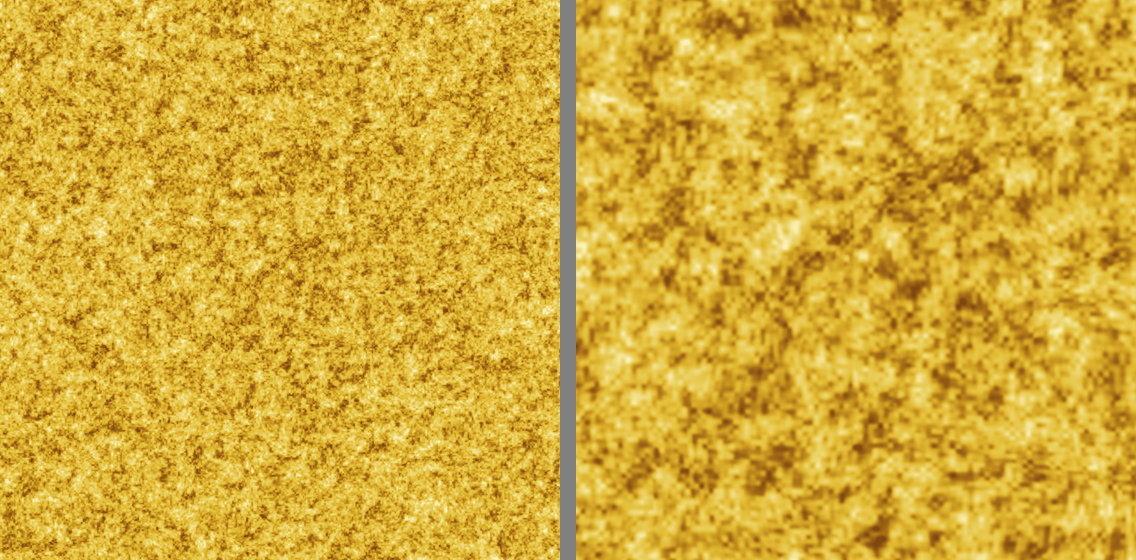
Left, the full canvas; right, a detail of the centre.
Give the GLSL for this texture, as a Shadertoy shader.

```glsl
const int LAYERS = 7;
// Cells across the canvas and strength of each layer, fine grain to broad stain
const float CELLS[LAYERS] = float[](317.0, 197.0, 113.0, 61.0, 31.0, 11.0, 5.0);
const float WEIGHTS[LAYERS] = float[](0.50, 0.50, 0.48, 0.38, 0.19, 0.09, 0.07);

const float RELIEF_CELLS = 47.0;
const float RELIEF_WEIGHT = 0.27;
const vec2 LIGHT_OFFSET = vec2(-0.008, 0.011);
const float WARP_CELLS = 19.0;
const float WARP_AMOUNT = 0.0018;
const float NOISE_DEVIATION = 0.2145;

// Tone levels in standard deviations, with the colour at each level
const int STOPS = 8;
const float LEVELS[STOPS] = float[](-3.0, -1.88, -1.15, -0.5, 0.25, 1.08, 1.96, 3.0);
const vec3 COLOURS[STOPS] = vec3[](
    vec3(0.49, 0.28, 0.06), vec3(0.64, 0.42, 0.09),
    vec3(0.75, 0.55, 0.11), vec3(0.83, 0.65, 0.15),
    vec3(0.89, 0.74, 0.21), vec3(0.91, 0.80, 0.34),
    vec3(0.94, 0.86, 0.50), vec3(0.98, 0.94, 0.72));

float hash(ivec2 cell, int seed) {
    uint h = uint(cell.x) * 1597334677u ^ uint(cell.y) * 3812015801u ^ uint(seed) * 2654435769u;
    h = (h ^ (h >> 16)) * 2246822519u;
    h = (h ^ (h >> 13)) * 3266489917u;
    h ^= h >> 16;
    return float(h >> 8) / 16777216.0;
}

float latticeValue(vec2 cell, float cells, int seed) {
    return hash(ivec2(mod(cell + 0.5, cells)), seed + int(cells));
}

// Value noise that wraps over the canvas, with zero mean and unit deviation
float noise(vec2 uv, float cells, int seed) {
    vec2 p = uv * cells;
    vec2 cell = floor(p);
    vec2 f = smoothstep(0.0, 1.0, p - cell);
    float low = mix(latticeValue(cell, cells, seed),
                    latticeValue(cell + vec2(1, 0), cells, seed), f.x);
    float high = mix(latticeValue(cell + vec2(0, 1), cells, seed),
                     latticeValue(cell + vec2(1, 1), cells, seed), f.x);
    return (mix(low, high, f.y) - 0.5) / NOISE_DEVIATION;
}

// Layered grain plus small bumps lit from the upper left
float sandTone(vec2 uv) {
    vec2 warp = vec2(noise(uv, WARP_CELLS, 1000), noise(uv, WARP_CELLS, 2000));
    vec2 warped = uv + WARP_AMOUNT * warp;
    float relief = noise(warped, RELIEF_CELLS, 0) - noise(warped + LIGHT_OFFSET, RELIEF_CELLS, 0);
    float tone = RELIEF_WEIGHT * relief;
    float power = RELIEF_WEIGHT * RELIEF_WEIGHT;
    for (int i = 0; i < LAYERS; i++) {
        tone += WEIGHTS[i] * noise(warped, CELLS[i], 0);
        power += WEIGHTS[i] * WEIGHTS[i];
    }
    return tone / sqrt(power);
}

vec3 sandColour(float tone) {
    vec3 colour = COLOURS[0];
    for (int i = 1; i < STOPS; i++) {
        float blend = (tone - LEVELS[i - 1]) / (LEVELS[i] - LEVELS[i - 1]);
        colour = mix(colour, COLOURS[i], clamp(blend, 0.0, 1.0));
    }
    return colour;
}

void mainImage(out vec4 fragColor, in vec2 fragCoord) {
    vec2 uv = fragCoord / iResolution.xy;
    fragColor = vec4(sandColour(sandTone(uv)), 1.0);
}
```
